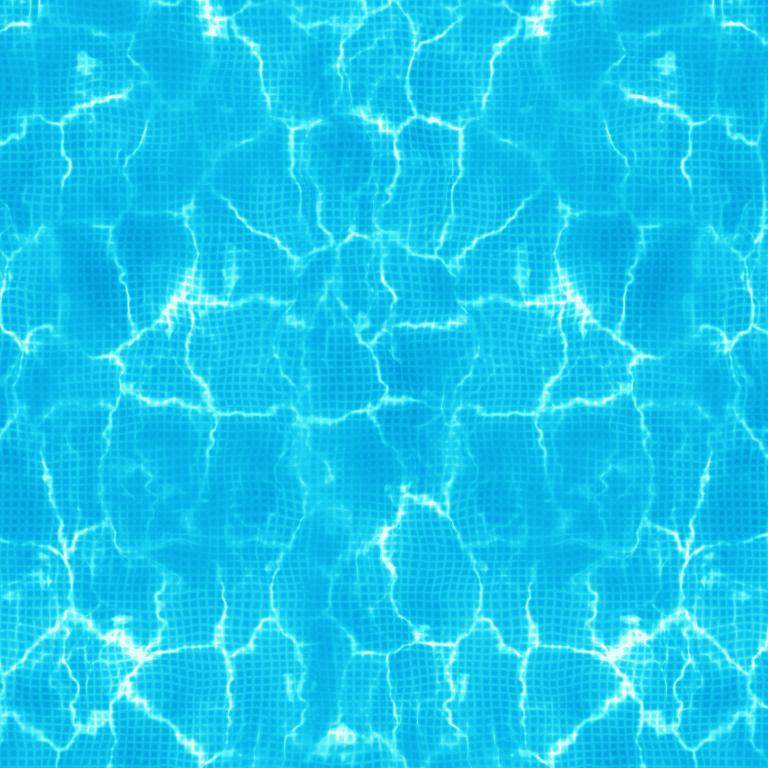
Reproduce this texture procedurally as a Shadertoy shader.

```glsl
// Sunlit swimming pool: rippled mosaic tiles under a mirrored net of bright caustics.
#define TILES 92.0               // mosaic tiles across the canvas
#define TILE_GLOW 0.23           // brightness of the joints
#define CELLS vec2(10.5, 7.5)    // large caustic cells across and down
#define FINE_CELLS vec2(21.0, 13.0)
#define RIPPLE 0.011             // bending of the tile joints
#define MIRROR_X 0.49            // axis of the left-right symmetry
#define BASE_LIGHT 0.01

const vec3 DEEP  = vec3(0.00, 0.60, 0.855);
const vec3 BLUE  = vec3(0.03, 0.70, 0.90);
const vec3 CYAN  = vec3(0.09, 0.81, 0.94);
const vec3 PALE  = vec3(0.34, 0.95, 0.975);
const vec3 GLINT = vec3(0.88, 1.00, 0.97);

vec2 hash2(vec2 p) {
    vec2 k = vec2(dot(p, vec2(127.1, 311.7)), dot(p, vec2(269.5, 183.3)));
    return fract(sin(k) * 43758.5453);
}

float noise(vec2 p) {
    vec2 i = floor(p), f = fract(p);
    f = f * f * (3.0 - 2.0 * f);
    float low = mix(hash2(i).x, hash2(i + vec2(1, 0)).x, f.x);
    float high = mix(hash2(i + vec2(0, 1)).x, hash2(i + vec2(1, 1)).x, f.x);
    return mix(low, high, f.y);
}

float fbm(vec2 p) {
    float sum = 0.0, amp = 0.5;
    for (int i = 0; i < 4; i++) {
        sum += amp * noise(p);
        p = p * 2.03 + vec2(17.3, 9.1);
        amp *= 0.5;
    }
    return sum / 0.9375;
}

vec2 warp(vec2 p) {
    return vec2(noise(p), noise(p + vec2(41.7, 23.9))) - 0.5;
}

// Gap between the two nearest cell centres: zero on the cell borders.
float cellBorder(vec2 p) {
    vec2 i = floor(p), f = fract(p);
    float nearest = 8.0, second = 8.0;
    for (int y = -1; y <= 1; y++)
    for (int x = -1; x <= 1; x++) {
        vec2 g = vec2(x, y);
        float d = length(g + 0.1 + 0.8 * hash2(i + g) - f);
        second = min(second, max(nearest, d));
        nearest = min(nearest, d);
    }
    return second - nearest;
}

// Bright joints between the small tiles, bent by the water.
float tileJoints(vec2 p) {
    vec2 q = p + RIPPLE * warp(p * vec2(15.0, 18.0)) + 0.3 * RIPPLE * warp(p * 45.0);
    vec2 wave = 0.5 + 0.5 * cos(6.2832 * TILES * q);
    vec2 joint = wave * wave;
    return max(joint.x, joint.y) * 0.7 + 0.3 * (joint.x + joint.y) * 0.5;
}

// Overall light level at a point of the pool.
float poolLight(vec2 p) {
    vec2 bent = p + 0.055 * warp(p * 9.0) + 0.022 * warp(p * 28.0)
              + 0.009 * warp(p * 85.0);
    float border = cellBorder(bent * CELLS + 3.7);
    float fineBorder = cellBorder(bent * FINE_CELLS + 31.0);
    float patches = smoothstep(0.28, 0.72, fbm(p * vec2(13.0, 10.0) + 5.0));
    float finePatches = smoothstep(0.42, 0.75, fbm(p * vec2(11.0, 7.0) + 60.0));

    // Broad glow, sharp filaments and a weaker secondary net
    float glow = 0.17 * exp(-border * 6.0);
    float filament = 0.50 * patches * exp(-border * border * 260.0);
    float fineNet = 0.32 * finePatches * exp(-fineBorder * 9.0);

    // Vertical shimmer, curling ripples and rare glints
    float shimmer = 0.32 * (fbm(bent * vec2(34.0, 11.0) + 12.0) - 0.5);
    float curl = 1.0 - abs(2.0 * noise(bent * vec2(42.0, 32.0) + 80.0) - 1.0);
    float ripples = 0.16 * pow(curl, 5.0) * finePatches;
    float glint = smoothstep(0.70, 0.86, fbm(bent * vec2(26.0, 20.0) + 90.0));

    float joints = TILE_GLOW * tileJoints(p) * (0.65 + 0.7 * patches);
    float depth = 0.30 * fbm(p * 6.0 + 20.0);
    return BASE_LIGHT + depth + glow + filament + fineNet
         + shimmer + ripples + 0.45 * glint + joints;
}

vec3 waterColour(float t) {
    vec3 c = mix(DEEP, BLUE, smoothstep(0.0, 0.25, t));
    c = mix(c, CYAN, smoothstep(0.22, 0.52, t));
    c = mix(c, PALE, smoothstep(0.48, 0.82, t));
    return mix(c, GLINT, smoothstep(0.78, 1.15, t));
}

void mainImage(out vec4 fragColor, in vec2 fragCoord) {
    vec2 p = fragCoord / iResolution.xy;
    p.x -= MIRROR_X;

    // Mirror the sides; the middle strip stays irregular
    float mirrored = poolLight(vec2(abs(p.x), p.y));
    float plain = poolLight(p);
    float light = mix(plain, mirrored, smoothstep(0.06, 0.12, abs(p.x)));
    fragColor = vec4(waterColour(light), 1.0);
}
```
